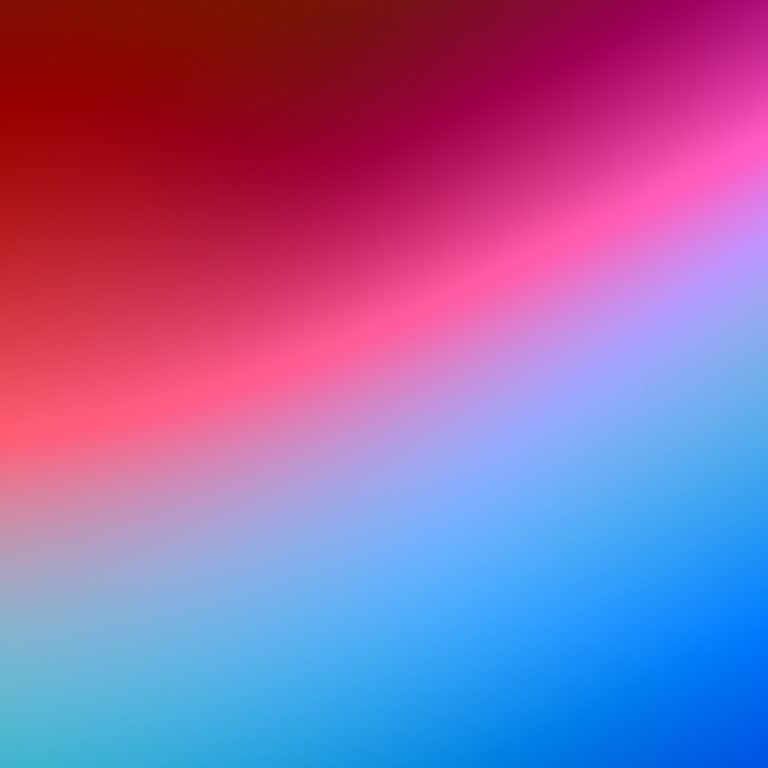
Reproduce this background procedurally as a three.js fragment shader.

```glsl
// Soft crimson-to-blue gradient folded along a rising pink ridge.
varying vec2 vUv;

const vec4 RIDGE_CURVE = vec4(0.434, 0.092, 0.468, -0.176); // cubic in x
const vec3 RIDGE_LEFT = vec3(1.0, 0.36, 0.45);
const vec3 RIDGE_RIGHT = vec3(1.0, 0.355, 0.765);
const float RIDGE_SOFTNESS = 0.012;

// Falloff above the ridge: linear and quadratic terms for red and blue
const vec2 RED_FADE_LEFT = vec2(-1.3, 0.75);
const vec2 RED_FADE_RIGHT = vec2(-2.2, 2.2);
const vec2 BLUE_FADE_LEFT = vec2(-1.5, 0.9);
const vec2 BLUE_FADE_RIGHT = vec2(-2.0, 1.7);
const vec2 GREEN_REACH = vec2(0.42, 0.23);
const float GREEN_CURVE = 1.3;
const float GREEN_REBOUND = 0.4;
const float BLUE_REBOUND = 0.2;

// Response below the ridge
const vec2 RED_FADE_BELOW = vec2(-2.15, 0.88);
const vec3 COOL_RISE = vec3(2.44, -5.35, 2.82);
const float TEAL_LIFT = 0.35;
const float BLUE_GAIN = 1.05;
const float BLUE_LIFT = 0.25;
const float BLUE_FOLD = 0.55;

float ridgeHeight(float x) {
  return dot(RIDGE_CURVE, vec4(1.0, x, x * x, x * x * x));
}

float fade(vec2 terms, float t) {
  return t * (terms.x + terms.y * t);
}

// Dark reds, with faint creases where green and blue rebound from zero
vec3 warmSide(vec3 ridge, float t, float x) {
  float side = smoothstep(0.0, 0.5, x);
  float reach = mix(GREEN_REACH.x, GREEN_REACH.y, side);
  float red = ridge.r + fade(mix(RED_FADE_LEFT, RED_FADE_RIGHT, side), t);
  float green = ridge.g * pow(max(1.0 - t / reach, 0.0), GREEN_CURVE)
              + GREEN_REBOUND * max(t - reach, 0.0);
  float blue = ridge.b + fade(mix(BLUE_FADE_LEFT, BLUE_FADE_RIGHT, side), t);
  return vec3(red, green, max(blue, -BLUE_REBOUND * blue));
}

// Lilac to teal and azure, with blue folding back where it exceeds one
vec3 coolSide(vec3 ridge, float t, float x) {
  float rise = t * dot(COOL_RISE, vec3(1.0, t, t * t));
  float red = ridge.r + fade(RED_FADE_BELOW, t);
  float green = ridge.g + rise + TEAL_LIFT * (1.0 - x) * (1.0 - x) * t * t;
  float blue = ridge.b + BLUE_GAIN * rise + BLUE_LIFT * t * t;
  return vec3(max(red, 0.0), green, min(blue, 1.0 - BLUE_FOLD * (blue - 1.0)));
}

void main() {
  float x = vUv.x;
  float offset = vUv.y - ridgeHeight(x);

  // Rounded distance keeps the ridge crest soft
  float t = sqrt(offset * offset + RIDGE_SOFTNESS * RIDGE_SOFTNESS) - RIDGE_SOFTNESS;

  vec3 ridge = mix(RIDGE_LEFT, RIDGE_RIGHT, x);
  vec3 color = offset > 0.0 ? warmSide(ridge, t, x) : coolSide(ridge, t, x);
  gl_FragColor = vec4(clamp(color, 0.0, 1.0), 1.0);
}
```
